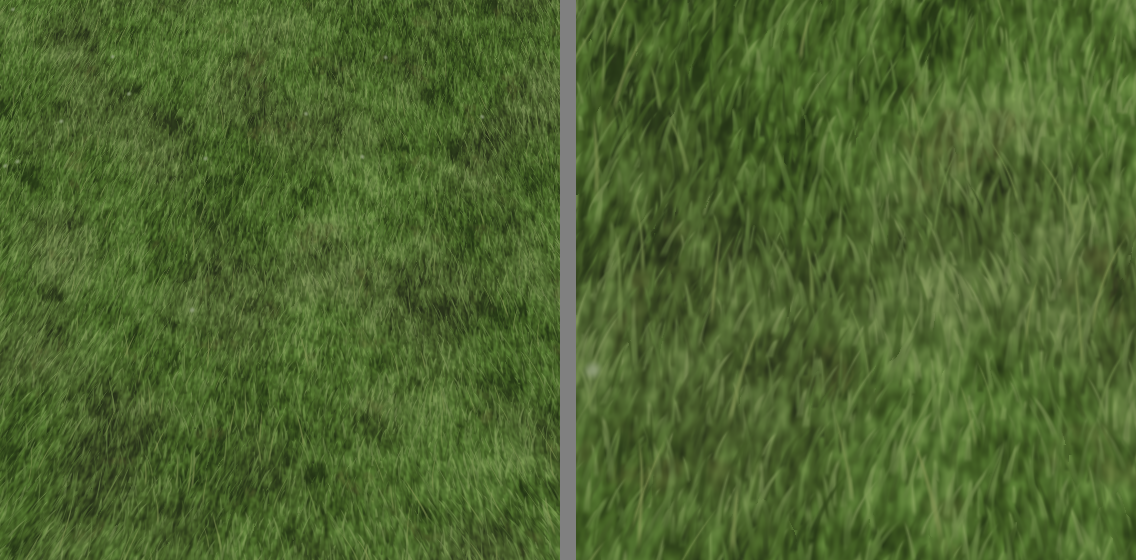
Left, the full canvas; right, a detail of the centre.
A WebGL 2 fragment shader for this texture:

```glsl
#version 300 es
precision highp float;
// Draws a sloping meadow of soft, leaning grass blades with dark gaps and pale stalks.

uniform vec2 u_resolution;
out vec4 fragColor;

const int BLADE_LAYERS = 12;
const vec3 SHADOW = vec3(0.16, 0.24, 0.09);
const vec3 DEEP_GREEN = vec3(0.25, 0.36, 0.13);
const vec3 MID_GREEN = vec3(0.31, 0.44, 0.18);
const vec3 PALE_GREEN = vec3(0.44, 0.55, 0.29);
const vec3 STRAW = vec3(0.54, 0.59, 0.34);
const vec3 DRY_EARTH = vec3(0.35, 0.35, 0.19);
const vec3 PETAL = vec3(0.64, 0.68, 0.57);

// Integer hash of a cell and a seed, giving three values in 0..1
vec3 hash3(vec2 cell, int seed) {
    uvec3 v = uvec3(ivec3(ivec2(cell), seed)) * 1664525u + 12345u;
    v.x += v.y * v.z; v.y += v.z * v.x; v.z += v.x * v.y;
    v ^= v >> 16u;
    v.x += v.y * v.z; v.y += v.z * v.x; v.z += v.x * v.y;
    return vec3(v >> 8u) / 16777216.0;
}

float cornerGradient(vec2 corner, vec2 offset) {
    float angle = 6.28318 * hash3(corner, 91).x;
    return dot(vec2(cos(angle), sin(angle)), offset);
}

// Gradient noise, about -0.7..0.7
float noise(vec2 p) {
    vec2 i = floor(p), f = p - i;
    vec2 u = f * f * f * (f * (f * 6.0 - 15.0) + 10.0);
    vec2 e = vec2(1.0, 0.0);
    return mix(mix(cornerGradient(i, f), cornerGradient(i + e, f - e), u.x),
               mix(cornerGradient(i + e.yx, f - e.yx), cornerGradient(i + 1.0, f - 1.0), u.x), u.y);
}

// Dark to light green
vec3 grassRamp(float tone) {
    vec3 color = mix(SHADOW, DEEP_GREEN, clamp(tone / 0.33, 0.0, 1.0));
    color = mix(color, MID_GREEN, clamp((tone - 0.33) / 0.27, 0.0, 1.0));
    return mix(color, PALE_GREEN, clamp((tone - 0.6) / 0.45, 0.0, 1.1));
}

// Greyer variant of a green
vec3 dullGreen(vec3 color, float amount) {
    return color + amount * vec3(0.010, -0.028, 0.020);
}

// Coverage of one tapered, curved blade; y is the position along it
vec2 blade(vec2 p, float len, float lean, float halfWidth, float soft) {
    float along = clamp(p.y / len, 0.0, 1.0);
    float center = lean * len * along * (0.4 + 0.6 * along);
    float edge = abs(p.x - center) - halfWidth * (1.0 - 0.6 * along);
    float ends = smoothstep(0.0, 0.2, along) * (1.0 - smoothstep(0.75, 1.0, along));
    return vec2((1.0 - smoothstep(-soft, soft, edge)) * ends, along);
}

// One scattered layer: coverage, random tone, position along the blade
vec3 bladeLayer(vec2 p, vec2 cellSize, float halfWidth, float density, float wind, float soft, int seed) {
    vec2 home = floor(p / cellSize);
    vec3 best = vec3(0.0);
    for (int y = -1; y <= 0; y++)
    for (int x = -1; x <= 1; x++) {
        vec2 cell = home + vec2(x, y);
        vec3 place = hash3(cell, seed);
        vec3 shape = hash3(cell, seed + 500);
        float len = cellSize.y * mix(0.45, 1.0, place.z);
        float lean = clamp(wind + (shape.x - 0.5) * 0.9, -0.5, 0.55);
        // Roots may sit anywhere in the cell
        vec2 hit = blade(p - (cell + place.xy) * cellSize, len, lean, halfWidth * mix(0.55, 1.35, shape.y), soft);
        hit.x *= step(fract(shape.z * 17.0), density);
        if (hit.x > best.x) best = vec3(hit.x, shape.z, hit.y);
    }
    return best;
}

void main() {
    vec2 uv = gl_FragCoord.xy / u_resolution.y;
    float soft = max(0.0014, 0.7 / u_resolution.y);

    // Grass shrinks gently toward the top of the slope
    vec2 p = vec2((uv.x - 0.5) * (0.85 + 0.75 * uv.y), uv.y * (0.85 + 0.375 * uv.y));

    // Broad light, clumps and ragged hollows
    float patches = 0.64 + 0.32 * noise(p * 3.1 + 4.0) + 0.30 * noise(p * vec2(8.0, 10.0))
                  + 0.38 * noise(p * vec2(24.0, 21.0) + 9.0);
    float ragged = noise(p * vec2(9.0, 13.0) + 31.0) + 0.6 * noise(p * vec2(38.0, 26.0) + 12.0);
    float hollow = smoothstep(0.2, 0.6, ragged);
    patches -= 0.3 * hollow;
    float dull = smoothstep(-0.2, 0.4, noise(p * 5.0 + 17.0));
    float wind = 0.12 + 0.5 * noise(p * 6.0 + 50.0);

    // Blurred undergrowth
    vec2 sheared = vec2(p.x - 0.18 * p.y, p.y);
    float streaks = noise(sheared * vec2(120.0, 34.0)) + 0.6 * noise(p * vec2(170.0, 100.0));
    vec3 color = dullGreen(grassRamp(patches - 0.2 + 0.4 * streaks), dull);
    float earth = smoothstep(0.3, 0.6, noise(p * vec2(9.0, 12.0) + 73.0) + 0.5 * noise(p * 40.0));
    color = mix(color, DRY_EARTH, 0.4 * earth);

    // Dense blades, short to long
    for (int i = 0; i < BLADE_LAYERS; i++) {
        float size = mix(0.8, 1.6, float(i) / float(BLADE_LAYERS - 1));
        vec3 hit = bladeLayer(p, vec2(0.020, 0.036) * size, 0.0021, 0.8, wind, soft, i + 1);
        float tone = patches + 0.85 * (hit.y - 0.5) + 0.35 * (hit.z - 0.5);
        vec3 green = dullGreen(grassRamp(tone), 0.6 * dull + 0.5 * fract(hit.y * 7.0));
        color = mix(color, green, hit.x * (0.82 - 0.25 * earth));
    }

    // Fine light and shade between leaves
    color *= 1.0 + 0.2 * streaks;

    // Sparse pale stalks
    for (int i = 0; i < 3; i++) {
        vec3 stalk = bladeLayer(p, vec2(0.045, 0.085), 0.0015, 0.33, wind * 0.6, soft, 40 + i);
        color = mix(color, mix(PALE_GREEN, STRAW, stalk.y), 0.6 * stalk.x);
    }

    // Rare small blossoms, mostly upslope
    vec2 plot = floor(p / 0.055);
    vec3 bloom = hash3(plot, 70);
    float petals = length(p - (plot + 0.2 + 0.6 * bloom.xy) * 0.055) - 0.0045;
    float present = step(bloom.z, 0.005 + 0.035 * smoothstep(0.5, 0.9, uv.y));
    color = mix(color, PETAL, 0.65 * present * (1.0 - smoothstep(-0.004, 0.004, petals)));

    fragColor = vec4(color, 1.0);
}
```
